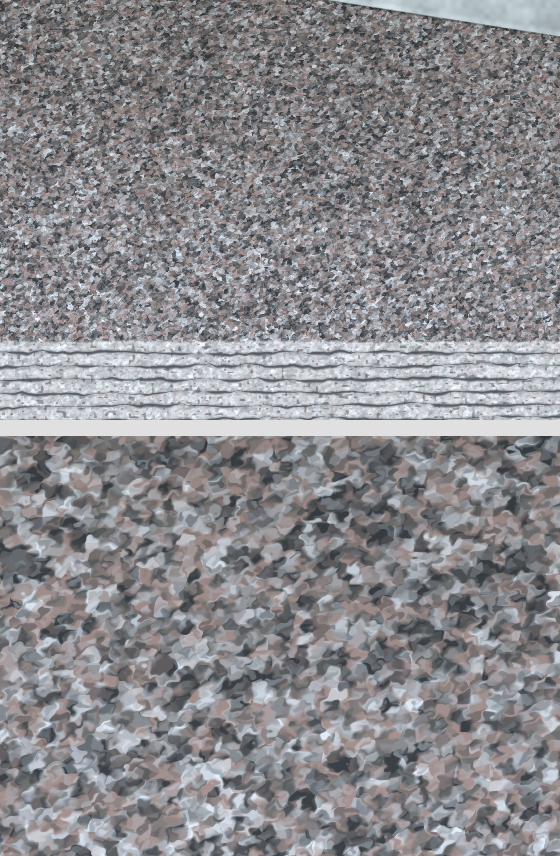
Top: the whole. Bottom: its middle third, enlarged.
A WebGL 2 fragment shader for this texture:

```glsl
#version 300 es
precision highp float;
// Speckled pink-grey granite slab with a ridged, split-face lower edge and a concrete corner.

uniform vec2 u_resolution;
out vec4 outColor;

// Minerals, from dark to pale
const vec3 MICA     = vec3(0.25, 0.265, 0.28);
const vec3 SMOKY    = vec3(0.415, 0.415, 0.415);
const vec3 FELDSPAR = vec3(0.575, 0.515, 0.505);
const vec3 QUARTZ   = vec3(0.625, 0.64, 0.665);
const vec3 CHALK    = vec3(0.77, 0.80, 0.83);
const vec3 STONE_MEAN = vec3(0.50, 0.49, 0.495);

const vec3 RIDGE_TINT  = vec3(0.90, 0.93, 0.965);
const vec3 GROOVE_TINT = vec3(0.30, 0.32, 0.35);
const vec3 CONCRETE    = vec3(0.71, 0.76, 0.78);

// Sizes in units of the canvas height
const float GRAIN_DENSITY  = 108.0;
const float GRAIN_SHARP    = 10.0;
const float GRAIN_CONTRAST = 1.17;
const float GRAIN_RAGGED   = 0.85;
const float CLUSTERING     = 0.30;
const float RIDGE_TOP      = 0.187;
const float GROOVE_TOP     = 0.163;
const float GROOVE_STEP    = 0.0325;
const int   GROOVES        = 6;
const float CORNER_START   = 0.78;
const float CORNER_SLOPE   = 0.157;

vec3 hash3(vec2 p) {
    vec3 q = fract(p.xyx * vec3(0.1031, 0.1030, 0.0973));
    q += dot(q, q.yxz + 33.33);
    return fract((q.xxy + q.yzz) * q.zyx);
}

float valueNoise(vec2 p) {
    vec2 i = floor(p), f = fract(p);
    f = f * f * (3.0 - 2.0 * f);
    return mix(mix(hash3(i).x, hash3(i + vec2(1, 0)).x, f.x),
               mix(hash3(i + vec2(0, 1)).x, hash3(i + vec2(1, 1)).x, f.x), f.y);
}

vec3 mineral(float h) {
    if (h < 0.24) return MICA;
    if (h < 0.43) return SMOKY;
    if (h < 0.70) return FELDSPAR;
    if (h < 0.89) return QUARTZ;
    return CHALK;
}

// Cellular grains with softly blended borders, clustered by a wider noise
vec3 grains(vec2 p) {
    vec2 base = floor(p);
    vec3 sum = vec3(0.0);
    float total = 0.0;
    for (int j = -1; j <= 1; j++)
    for (int i = -1; i <= 1; i++) {
        vec2 cell = base + vec2(i, j);
        vec3 r = hash3(cell + 17.0);
        vec2 d = cell + r.xy - p;
        float w = exp(-GRAIN_SHARP * dot(d, d)) + 1e-6;
        float h = 0.5 + 0.95 * (r.z - 0.5) + CLUSTERING * (valueNoise(cell * 0.45) - 0.5);
        sum += w * mineral(h);
        total += w;
    }
    return sum / total;
}

vec3 granite(vec2 p) {
    // Rows tighten upwards with distance; grains lean slightly
    vec2 q = vec2(p.x - 0.2 * p.y, p.y * (1.08 + 0.12 * p.y)) * GRAIN_DENSITY;
    q += GRAIN_RAGGED * (vec2(valueNoise(q * 1.7), valueNoise(q * 1.7 + 41.0)) - 0.5);
    vec3 c = mix(grains(q), grains(q * 1.7 + 73.0), 0.38);
    return STONE_MEAN + (c - STONE_MEAN) * GRAIN_CONTRAST;
}

// Shadow under the overhanging lips of the split ridges, broken and scalloped
float grooveShadow(vec2 p, float px) {
    float shade = 0.0;
    for (int i = 0; i < GROOVES; i++) {
        float k = float(i);
        float x = p.x + k * 3.7;
        float scallop = abs(sin(x * 17.0 + 2.0 * sin(x * 7.0 + k)));
        float wobble = 0.002 * sin(x * 9.0 + k) - 0.0045 * scallop
                     + 0.004 * (valueNoise(vec2(x * 60.0, k * 5.0)) - 0.5);
        float line = GROOVE_TOP + 0.002 - k * GROOVE_STEP + 0.0014 * k * p.x + wobble;
        float depth = 0.0095 * smoothstep(0.1, 0.95, valueNoise(vec2(x * 21.0, k + 60.0)));
        float below = line - p.y;
        float core = smoothstep(-px, px, below) * (1.0 - smoothstep(depth * 0.4, depth + px, below));
        float fade = smoothstep(-0.005, 0.0, below) * (1.0 - smoothstep(0.0, 0.013, below));
        shade = max(shade, max(core * 0.9, fade * 0.26));
    }
    return shade;
}

void main() {
    vec2 p = gl_FragCoord.xy / u_resolution.y;
    float px = 1.0 / u_resolution.y;

    // Polished face: warm and dim above, cool and bright below
    vec3 stone = granite(p);
    float height = smoothstep(0.15, 1.0, p.y);
    float patches = valueNoise(p * 5.0) - 0.5;
    vec3 light = mix(vec3(1.12, 1.13, 1.15), vec3(0.95, 0.95, 0.94), height);
    vec3 color = stone * light * (1.0 + 0.06 * patches);

    // Split ridges: bleached stone, scattered dark pits and grooves
    vec3 rough = mix(RIDGE_TINT, stone * 1.25, 0.36);
    rough *= 0.93 + 0.16 * valueNoise(p * vec2(130.0, 190.0));
    rough *= 1.0 - 0.3 * smoothstep(0.72, 0.92, valueNoise(p * vec2(110.0, 150.0) + 9.0));
    rough = mix(rough, GROOVE_TINT, grooveShadow(p, px));
    float rim = RIDGE_TOP + 0.005 * (valueNoise(vec2(p.x * 40.0, 3.0)) - 0.5);
    color = mix(color, rough, 1.0 - smoothstep(-0.0015 - px, 0.0015 + px, p.y - rim));

    // Concrete corner with a pale lip and a thin contact shadow
    float edge = p.y - 1.0 + CORNER_SLOPE * (p.x - CORNER_START);
    float stain = valueNoise(p * vec2(16.0, 30.0)) * 0.65 + valueNoise(p * 75.0) * 0.35;
    vec3 slab = CONCRETE * (0.84 + 0.30 * stain);
    slab *= 1.0 + 0.09 * (1.0 - smoothstep(0.006, 0.018, edge));
    color *= 1.0 - 0.35 * smoothstep(-0.007, 0.0, edge);
    color = mix(color, slab, smoothstep(-px, px, edge));

    outColor = vec4(clamp(color, 0.0, 1.0), 1.0);
}
```
